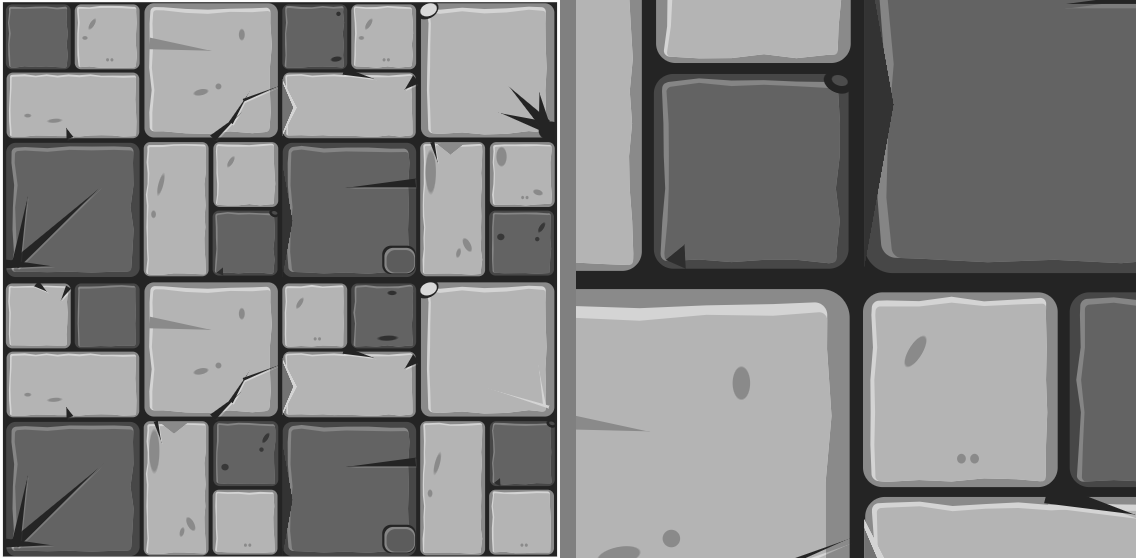
Left, the full canvas; right, a detail of the centre.
This pattern is drawn by a WebGL 1 fragment shader. Its source:

```glsl
precision highp float;
uniform vec2 u_resolution;
float tone, pixel;
vec2 p;

void paint(float d, float shade) { tone = mix(tone, shade, clamp(0.5 - d / pixel, 0.0, 1.0)); }
float hash(float n) { return fract(sin(n * 12.99) * 43758.5); }
// Straight-sided jagged profile
float jag(float t, float seed) {
  float i = floor(t) + seed * 17.3;
  return mix(hash(i), hash(i + 1.0), fract(t)) - 0.5;
}
float slab(vec2 lo, vec2 hi, float r) {
  vec2 e = max(lo - p, p - hi) + r;
  return length(max(e, 0.0)) + min(max(e.x, e.y), 0.0) - r;
}
// Triangular spike with half width w at its base
void spike(float ax, float ay, float bx, float by, float w, float shade) {
  vec2 a = vec2(ax, ay), ab = vec2(bx, by) - a;
  float len = length(ab), along = dot(p - a, ab) / len;
  float across = abs((p.x - ax) * ab.y - (p.y - ay) * ab.x) / len;
  paint(max(across - w * (1.0 - along / len), -along), shade);
}
// Dark spike with a lit lower lip
void crack(float ax, float ay, float bx, float by, float w) {
  spike(ax + 1.5, ay + 2.0, bx + 1.5, by + 2.0, w, min(tone * 1.25, 0.83));
  spike(ax, ay, bx, by, w, 0.14);
}
void chip(float x, float y, float rx, float ry, float skew, float shade) {
  vec2 d = p - vec2(x, y);
  d.x += skew * d.y;
  paint((length(d / vec2(rx, ry)) - 1.0) * min(rx, ry), shade);
}

// Rim, lit upper-left bevel, then face
void stone(vec2 lo, vec2 hi, bool dark, float seed) {
  float s = min(hi.x - lo.x, hi.y - lo.y) / 90.0;
  vec2 t = p.yx / (15.0 * s);
  vec2 near = vec2(jag(t.x, seed), jag(t.y, seed + 1.0)) * 2.4 * s;
  vec2 far = vec2(jag(t.x, seed + 2.0), jag(t.y, seed + 3.0)) * 2.4 * s;
  vec2 faceLo = lo + vec2(4.2, 3.2) * s + near, faceHi = hi - vec2(5.0, 3.2) * s + far;
  paint(slab(lo, hi, 5.0 + 4.0 * s), dark ? 0.28 : 0.54);
  paint(slab(faceLo, faceHi, 3.0 * s), dark ? 0.52 : 0.83);
  paint(slab(faceLo + vec2(2.0, 2.5) * s + far * 0.4, faceHi, 2.0 * s), dark ? 0.39 : 0.705);
}

void smallStone(vec2 lo, bool dark, vec2 cell, bool odd) {
  stone(lo, lo + 89.0, dark, dot(cell, vec2(5.0, 11.0)) + float(dark));
  p -= lo;
  bool upper = cell.y < 1.5, worn = odd && (cell.x > 2.5) == upper;
  if (dark && worn) {
    chip(16.0, upper ? 36.0 : 63.0, 5.0, 4.5, 0.0, 0.22);
    chip(72.0, 23.0, 3.5, 6.5, 0.5, 0.22); chip(66.0, 39.0, 3.0, 3.0, 0.0, 0.22);
  } else if (dark && odd) {
    chip(84.0, 4.0, 6.0, 5.0, -0.4, 0.14); chip(85.0, 3.0, 3.5, 2.5, -0.4, 0.3);
    spike(10.0, 87.0, 14.0, 78.0, 5.0, 0.18);
  } else if (dark && cell.x > 1.5) {
    chip(upper ? 77.0 : 56.0, 13.0, upper ? 3.0 : 6.0, 3.0, 0.0, 0.19);
    chip(upper ? 74.0 : 50.0, 75.0, upper ? 7.0 : 13.0, 3.5, 0.5, 0.19);
  } else if (!dark && cell.x < 0.5 && !upper) {
    crack(42.0, 0.0, 56.0, 11.0, 5.0); crack(86.0, 5.0, 76.0, 22.0, 4.0);
  } else if (!dark) {
    if (worn && upper) { chip(16.0, 20.0, 7.0, 13.0, 0.0, 0.54); chip(66.0, 69.0, 6.0, 4.0, -0.5, 0.54); }
    else if (cell.y < 2.5) chip(24.0, 27.0, 3.5, 7.0, 0.5, 0.54);
    if (!odd && upper) chip(14.0, 46.0, 3.5, 2.5, 0.0, 0.54);
    p.x = abs(p.x - 48.0);
    if (cell.y != 1.0 || worn) chip(3.0, 76.0, 2.0, 2.2, 0.0, 0.54);
  }
}

void wideStone(bool notched, float seed) {
  stone(vec2(5.0, 98.0), vec2(187.0, 188.0), false, seed);
  if (notched) {
    spike(4.5, 146.0, 24.0, 146.0, 38.0, 0.83); spike(4.5, 146.0, 19.0, 146.0, 34.0, 0.45);
    crack(88.0, 96.0, 128.0, 106.0, 5.0); crack(188.0, 107.0, 172.0, 121.0, 7.0);
  } else {
    chip(34.0, 157.0, 4.5, 2.5, 0.0, 0.54); chip(71.0, 164.0, 9.0, 2.8, 0.8, 0.54);
    crack(92.0, 188.0, 87.0, 174.0, 5.0);
  }
}

void tallStone(bool worn, float seed) {
  stone(vec2(3.5, 2.0), vec2(92.5, 186.0), false, seed);
  if (worn) {
    chip(18.0, 43.0, 7.0, 29.0, 0.0, 0.54); spike(45.0, 4.0, 45.0, 19.0, 19.0, 0.54);
    chip(68.0, 143.0, 5.0, 9.0, -0.4, 0.54); chip(56.0, 154.0, 3.0, 6.0, 0.2, 0.54);
    crack(20.0, 2.0, 27.0, 28.0, 3.0);
  } else {
    chip(27.0, 60.0, 3.5, 14.0, 0.25, 0.54); chip(17.0, 101.0, 3.2, 5.0, 0.0, 0.54);
  }
}

void bigStone(vec2 cell, bool dark, float seed) {
  stone(vec2(4.5, 3.0), vec2(187.5, 187.0), dark, seed);
  if (dark && cell.x < 0.5) {
    crack(16.0, 170.0, 128.0, 69.0, 7.0); crack(18.0, 170.0, 33.0, 82.0, 6.0);
    crack(4.0, 169.0, 66.0, 172.0, 6.0);
  } else if (dark) {
    spike(4.5, 110.0, 18.0, 110.0, 75.0, 0.2); crack(187.0, 58.0, 97.0, 64.0, 6.0);
    for (float i = 0.0; i < 3.0; i++)
      paint(slab(vec2(141.0, 144.0) + 3.0 * i, vec2(187.0, 183.0) - i, 12.0), i < 0.5 ? 0.14 : 0.68 - 0.16 * i);
  } else if (cell.x < 1.5) {
    spike(11.0, 58.0, 95.0, 68.0, 8.0, 0.54); chip(138.0, 46.0, 4.0, 7.5, 0.0, 0.54);
    chip(82.0, 125.0, 9.0, 4.5, 0.8, 0.54); chip(106.0, 117.0, 4.0, 4.0, 0.0, 0.54);
    crack(98.0, 188.0, 134.0, 156.0, 5.0); crack(123.0, 167.0, 145.0, 130.0, 3.0);
    crack(140.0, 136.0, 185.0, 118.0, 2.0);
  } else {
    chip(13.0, 12.0, 15.0, 13.0, 0.3, 0.14); chip(15.0, 12.0, 11.0, 9.0, 0.3, 0.85);
    bool burst = cell.y < 0.5;
    float w = burst ? 8.0 : 2.0, shade = burst ? 0.14 : 0.83;
    spike(174.0, 172.0, 167.0, 126.0, w, shade); spike(180.0, 174.0, 115.0, 154.0, w, shade);
    if (burst) { crack(176.0, 170.0, 126.0, 118.0, w); chip(182.0, 178.0, 16.0, 13.0, 0.0, 0.14); }
  }
}

void main() {
  vec2 point = vec2(0.0, 765.0) + gl_FragCoord.xy / u_resolution * vec2(768.0, -765.0);
  pixel = 768.0 / u_resolution.x;
  tone = 0.14;
  // Four by four blocks, alternating whole and split
  vec2 pitch = vec2(189.6, 191.3), start = vec2(4.0, 1.5);
  vec2 cell = clamp(floor((point - start) / pitch), 0.0, 3.0), home = point - start - cell * pitch;
  p = home;
  bool odd = mod(cell.y, 2.0) > 0.5, upper = cell.y < 1.5;
  float seed = cell.x * 7.0 + (odd ? 31.0 : 2.0);
  if (odd != (mod(cell.x, 2.0) > 0.5)) bigStone(cell, odd, seed);
  else {
    if (odd) tallStone((cell.x > 2.0) == upper, seed);
    else wideStone(cell.x > 1.0, seed);
    smallStone(odd ? vec2(99.0, 2.0) : vec2(4.0, 4.5), upper != odd, cell, odd);
    p = home;
    smallStone(odd ? vec2(98.0, 96.0) : vec2(98.5, 4.5), upper == odd, cell, odd);
  }
  // Pale margin
  p = point;
  paint(-slab(vec2(4.0, 3.0), vec2(764.0, 763.0), 0.0), 0.99);
  gl_FragColor = vec4(vec3(tone), 1.0);
}
```
